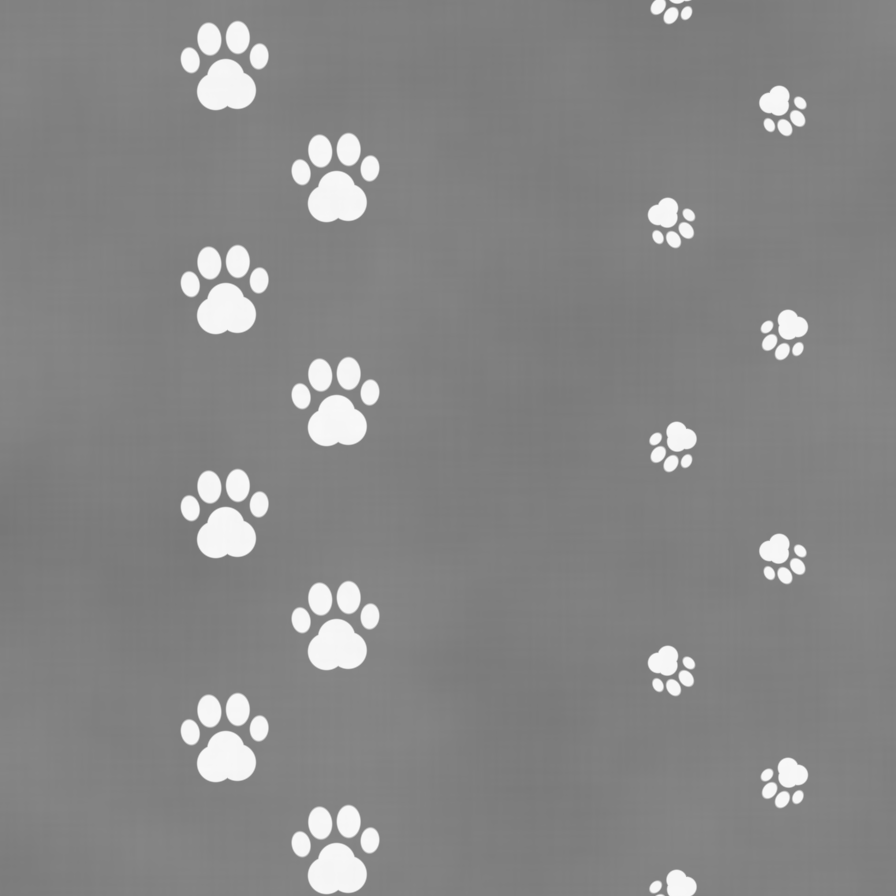
A three.js fragment shader for this pattern:

```glsl
// Two vertical trails of white paw prints on a mottled grey cloth.
// Each trail is cut into equal rows; the row number picks the column and turn
// of its print, a mirrored union of ellipses. Layered noise clouds the cloth.

varying vec2 vUv;

const float ROW_STEP = 0.125;
const float EDGE = 0.0012;
const vec3 CLOTH = vec3(0.5);
const vec3 PAINT = vec3(0.965);

float hash(vec2 p) {
  vec3 q = fract(vec3(p.xyx) * 0.1031);
  q += dot(q, q.yzx + 33.33);
  return fract((q.x + q.y) * q.z);
}

float valueNoise(vec2 p) {
  vec2 cell = floor(p);
  vec2 f = fract(p);
  f = f * f * (3.0 - 2.0 * f);
  float low = mix(hash(cell), hash(cell + vec2(1.0, 0.0)), f.x);
  float high = mix(hash(cell + vec2(0.0, 1.0)), hash(cell + 1.0), f.x);
  return mix(low, high, f.y);
}

// Layered noise, centred on zero
float clouds(vec2 p) {
  float sum = 0.0;
  float gain = 0.5;
  for (int i = 0; i < 5; i++) {
    sum += gain * (valueNoise(p) - 0.5);
    p = mat2(0.8, 0.6, -0.6, 0.8) * p * 2.0 + 7.3;
    gain *= 0.5;
  }
  return sum;
}

// Fine streaks along both thread directions
float weave(vec2 p) {
  float across = valueNoise(p * vec2(14.0, 240.0));
  float along = valueNoise(p * vec2(240.0, 14.0) + 50.0);
  return across + along - 1.0;
}

// Coordinates of p in a frame turned counter-clockwise by angle
vec2 turned(vec2 p, float angle) {
  float c = cos(angle);
  float s = sin(angle);
  return vec2(c * p.x + s * p.y, c * p.y - s * p.x);
}

float ellipse(vec2 p, vec2 radii) {
  return (length(p / radii) - 1.0) * min(radii.x, radii.y);
}

// Signed distance to a paw with its toes pointing up
float paw(vec2 p) {
  p.x = abs(p.x);
  float innerToe = ellipse(turned(p - vec2(0.0159, 0.0315), -0.04), vec2(0.0133, 0.0182));
  float outerToe = ellipse(turned(p - vec2(0.0385, 0.0091), -0.14), vec2(0.0104, 0.0143));
  float padTop = length(p - vec2(0.0, -0.0124)) - 0.0208;
  float padLobe = length(p - vec2(0.0121, -0.0273)) - 0.0208;
  return min(min(innerToe, outerToe), min(padTop, padLobe));
}

float placedPaw(vec2 p, vec2 centre, float angle, float size) {
  return paw(turned(p - centre, angle) / size) * size;
}

float rowIndex(float y, float firstY) {
  return floor((y - firstY) / ROW_STEP + 0.5);
}

// Large prints walking up, alternating between two columns
float largeTrail(vec2 p) {
  float firstY = 0.0508;
  float row = rowIndex(p.y, firstY);
  float x = mix(0.3750, 0.2513, mod(row, 2.0));
  return placedPaw(p, vec2(x, firstY + row * ROW_STEP), 0.055, 1.0);
}

// Small prints walking down, turned the other way after every second row
float smallTrail(vec2 p) {
  float firstY = 0.0018;
  float row = rowIndex(p.y, firstY);
  float side = mod(row, 4.0) < 1.5 ? 1.0 : -1.0;
  float x = mix(0.7503, 0.8746, mod(row, 2.0)) + side * 0.0016;
  return placedPaw(p, vec2(x, firstY + row * ROW_STEP), side * 2.52, 0.55);
}

void main() {
  float threads = weave(vUv);
  vec3 cloth = CLOTH + 0.075 * clouds(vUv * 5.0 + 3.0) + 0.006 * threads;
  vec3 paint = PAINT + 0.02 * clouds(vUv * 40.0) + 0.004 * threads;

  float prints = min(largeTrail(vUv), smallTrail(vUv));
  float coverage = 1.0 - smoothstep(-EDGE, EDGE, prints);
  gl_FragColor = vec4(mix(cloth, paint, coverage), 1.0);
}
```
